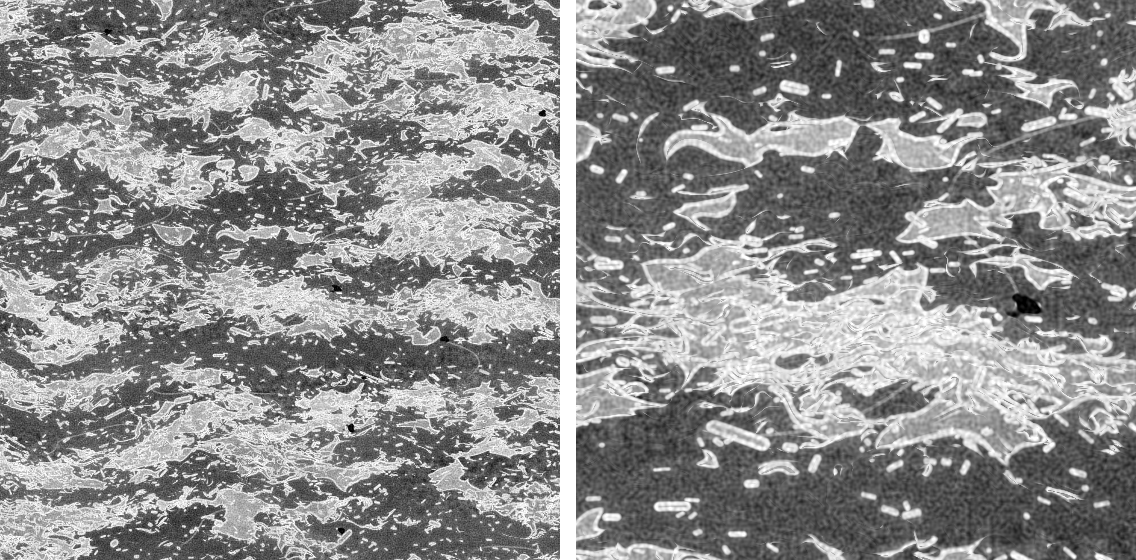
Left: the whole. Right: its middle third, enlarged.
Give the GLSL for this texture, as a Shadertoy shader.

```glsl
// Electron micrograph of banded steel: dark stretched grains, pale rimmed islands, slivers and specks.

// Tones
const float GRAIN_TONE = 0.285;
const float BAND_LIFT = 0.09;
const float ISLAND_TONE = 0.66;
const float RIM_TONE = 0.95;
const float BOUNDARY_TONE = 0.52;
const float PIT_TONE = 0.03;
const float FILM_GRAIN = 0.24;

// Sizes in units of the canvas height, frequencies in cells per canvas
const vec2 BAND_FREQ = vec2(2.8, 11.5);
const vec2 ISLAND_FREQ = vec2(13.0, 31.0);
const vec2 FRAGMENT_FREQ = vec2(36.0, 70.0);
const vec2 BOUNDARY_FREQ = vec2(3.6, 9.0);
const float ISLAND_LEVEL = 0.145;
const float FRAGMENT_LEVEL = 0.27;
const float RIM_WIDTH = 0.0027;
const float SLIVER_CELLS = 22.0;
const float PIT_CELLS = 7.0;
const float STEP = 0.0012;

float hash(vec2 p) {
    vec3 q = fract(p.xyx * 0.1031);
    q += dot(q, q.yzx + 33.33);
    return fract((q.x + q.y) * q.z);
}

vec2 hash2(vec2 p) {
    vec3 q = fract(p.xyx * vec3(0.1031, 0.1030, 0.0973));
    q += dot(q, q.yzx + 33.33);
    return fract((q.xx + q.yz) * q.zy);
}

float cornerSlope(vec2 cell, vec2 f, vec2 corner) {
    return dot(hash2(cell + corner) * 2.0 - 1.0, f - corner);
}

// Gradient noise, roughly -0.5 to 0.5
float noise(vec2 p) {
    vec2 i = floor(p), f = p - i;
    vec2 u = f * f * f * (f * (f * 6.0 - 15.0) + 10.0);
    vec2 e = vec2(1.0, 0.0);
    return mix(mix(cornerSlope(i, f, e.yy), cornerSlope(i, f, e.xy), u.x),
               mix(cornerSlope(i, f, e.yx), cornerSlope(i, f, e.xx), u.x), u.y);
}

// Horizontal bands: positive where islands gather
float band(vec2 p) {
    vec2 q = p * BAND_FREQ;
    return noise(q + 17.3) + 0.55 * noise(q * vec2(2.7, 2.1) + 61.7);
}

// Ragged islands: warped noise plus ridges that make pointed arms
float islandField(vec2 p, vec2 freq, float level) {
    vec2 w = p * freq * vec2(1.5, 0.9);
    vec2 warp = vec2(noise(w + 5.1), noise(w + 83.4));
    vec2 q = p * freq + warp * vec2(0.45, 0.9) + 131.0;
    float ridge = 0.26 - 2.0 * abs(noise(q * 1.9 + 47.0));
    return 0.85 * band(p) + noise(q) + 0.45 * ridge + 0.25 * noise(q * 4.1) - level;
}

// Approximate signed depth inside an island
float islandDepth(vec2 p, vec2 freq, float level) {
    float f = islandField(p, freq, level);
    vec2 slope = vec2(islandField(p + vec2(STEP, 0.0), freq, level),
                      islandField(p + vec2(0.0, STEP), freq, level)) - f;
    return f / max(length(slope) / STEP, 0.25 * freq.y);
}

// Signed depth inside scattered capsules, denser in the bands
float sliverDepth(vec2 p, float cells, float rare, float frequent) {
    float depth = -1.0;
    vec2 home = floor(p * cells);
    for (int y = -1; y <= 1; y++)
    for (int x = -1; x <= 1; x++) {
        vec2 id = home + vec2(x, y);
        float chance = hash(id + cells);
        if (chance > frequent) continue;
        vec2 center = (id + hash2(id + 3.0 * cells)) / cells;
        if (chance > mix(rare, frequent, smoothstep(-0.08, 0.22, band(center)))) continue;
        vec2 r = hash2(id + 7.0 * cells), s = hash2(id + 11.0 * cells);
        float angle = (r.x - 0.5) * 3.0 * s.x;
        vec2 axis = vec2(cos(angle), sin(angle));
        float halfLength = 0.38 * r.y / cells;
        float radius = mix(0.06, 0.13, s.y) / cells + 0.0004;
        vec2 d = p - center;
        d -= axis * clamp(dot(d, axis), -halfLength, halfLength);
        depth = max(depth, radius - length(d));
    }
    return depth;
}

void mainImage(out vec4 fragColor, in vec2 fragCoord) {
    vec2 uv = fragCoord / iResolution.y;
    float soft = max(0.001, 0.7 / iResolution.y);
    vec2 p = uv + vec2(0.0, 0.05 * noise(uv * 4.0 + 9.0));

    // Dark grains, lighter between islands, mottled in patches
    float bandAmount = smoothstep(-0.08, 0.25, band(p));
    float patches = smoothstep(0.08, 0.22, noise(p * vec2(3.0, 8.0) + 211.0));
    float mottle = noise(p * vec2(55.0, 80.0)) + noise(p * 150.0);
    float tone = GRAIN_TONE + BAND_LIFT * bandAmount + 0.12 * noise(p * vec2(4.0, 10.0) + 37.0);
    tone += mottle * mix(0.05, 0.2, patches);

    // Thin, broken grain boundaries
    vec2 b = p * BOUNDARY_FREQ + 73.0;
    float n = noise(b);
    vec2 slope = vec2(noise(b + vec2(STEP * BOUNDARY_FREQ.x, 0.0)),
                      noise(b + vec2(0.0, STEP * BOUNDARY_FREQ.y))) - n;
    float line = abs(n) / max(length(slope) / STEP, 1.5);
    float broken = smoothstep(-0.05, 0.08, noise(p * 6.0 + 19.0));
    tone = mix(tone, BOUNDARY_TONE, broken * (1.0 - smoothstep(0.0003, 0.0004 + 1.5 * soft, line)));

    // Islands, fragments and three sizes of sliver, each filled and rimmed
    float fill = 0.0, rim = 0.0, nearest = -1.0;
    for (int i = 0; i < 5; i++) {
        float depth;
        if (i == 0) depth = islandDepth(p, ISLAND_FREQ, ISLAND_LEVEL);
        else if (i == 1) depth = islandDepth(p, FRAGMENT_FREQ, FRAGMENT_LEVEL);
        else {
            float k = float(i - 2);
            depth = sliverDepth(p, SLIVER_CELLS * pow(2.1, k), 0.03 + 0.07 * k, 0.35 + 0.12 * k);
        }
        float cover = smoothstep(-soft, soft, depth);
        fill = max(fill, cover);
        rim = max(rim, cover * (1.0 - smoothstep(0.6 * RIM_WIDTH, 1.5 * RIM_WIDTH, depth)));
        nearest = max(nearest, depth);
    }
    tone += 0.12 * exp(min(nearest, 0.0) / 0.004);
    float islandTone = ISLAND_TONE + 0.25 * noise(p * vec2(5.0, 9.0) + 29.0) + 0.1 * mottle;
    tone = mix(tone, islandTone, fill);
    tone = mix(tone, RIM_TONE, rim * (0.85 + 0.5 * noise(p * 40.0)));

    // A few ragged black pits
    vec2 cell = floor(uv * PIT_CELLS);
    vec2 pit = (cell + 0.2 + 0.6 * hash2(cell + 5.0)) / PIT_CELLS;
    float pitSize = 0.007 * hash(cell + 91.0) * step(0.84, hash(cell + 53.0));
    float pitDepth = pitSize - length((uv - pit) * vec2(0.7, 1.0)) + 0.008 * noise(uv * 120.0);
    tone = mix(tone, PIT_TONE, step(0.001, pitSize) * smoothstep(-soft, soft, pitDepth));

    // Detector noise
    tone += FILM_GRAIN * noise(uv * 370.0 + 0.37);
    fragColor = vec4(vec3(clamp(tone, 0.0, 1.0)), 1.0);
}
```
